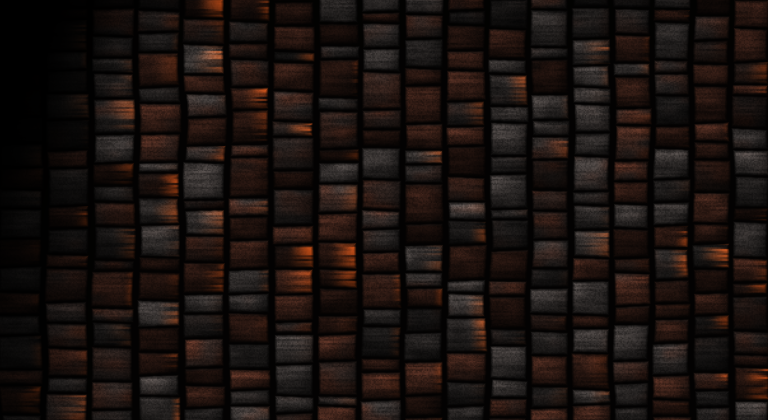
A Shadertoy shader for this texture:

```glsl
// Charred wooden shingles in eighteen uneven columns, with ember glow on some right edges.
#define ROWS 17.0
#define ROW_JITTER 0.66
#define EDGE_TILT 0.16
#define COLUMN_GAP 0.035
#define ROW_GAP 0.0022
#define COLUMN_START -0.0039
#define COLUMN_WIDTH 0.06156
#define COLUMN_SHRINK 0.000313
#define ASH vec3(0.285, 0.262, 0.254)
#define RUST vec3(0.285, 0.158, 0.118)
#define EMBER vec3(0.86, 0.32, 0.06)
#define GAP_COLOR vec3(0.012, 0.008, 0.007)

float hash(vec2 p) {
    vec3 q = fract(vec3(p.xyx) * 0.1031);
    q += dot(q, q.yzx + 33.33);
    return fract((q.x + q.y) * q.z);
}

float noise(vec2 p) {
    vec2 cell = floor(p), f = fract(p);
    f = f * f * (3.0 - 2.0 * f);
    float low = mix(hash(cell), hash(cell + vec2(1, 0)), f.x);
    float high = mix(hash(cell + vec2(0, 1)), hash(cell + vec2(1, 1)), f.x);
    return mix(low, high, f.y);
}

// Continuous column number; columns narrow steadily toward the right.
float columnAt(float x) {
    float disc = COLUMN_WIDTH * COLUMN_WIDTH - 4.0 * COLUMN_SHRINK * (x - COLUMN_START);
    return (COLUMN_WIDTH - sqrt(max(disc, 0.0))) / (2.0 * COLUMN_SHRINK);
}

// Height of a jittered, slightly tilted seam between two shingles.
float seam(float row, float column, float across) {
    vec2 id = vec2(column + 7.0, row + 11.0);
    float shift = ROW_JITTER * (hash(id) - 0.5);
    return row + shift + EDGE_TILT * (hash(id + 53.0) - 0.5) * (across - 0.5);
}

void mainImage(out vec4 fragColor, in vec2 fragCoord) {
    vec2 uv = fragCoord / iResolution.xy;
    float aspect = iResolution.x / iResolution.y;
    float pixel = 1.0 / iResolution.y;
    vec2 p = vec2(uv.x * aspect, uv.y);

    // Column and shingle lookup
    float k = columnAt(uv.x);
    float width = (COLUMN_WIDTH - 2.0 * COLUMN_SHRINK * k) * aspect;
    k += 0.09 * (noise(vec2(k * 0.8, uv.y * 7.0)) - 0.5);
    float column = floor(k), across = fract(k);
    float y = uv.y * ROWS + hash(vec2(column + 3.0, 91.0));
    float row = floor(y);
    if (y < seam(row, column, across)) row -= 1.0;
    else if (y > seam(row + 1.0, column, across)) row += 1.0;
    float bottom = seam(row, column, across);
    float top = seam(row + 1.0, column, across);
    float up = (y - bottom) / (top - bottom);
    vec2 id = vec2(column + 19.0, row + 37.0);

    // Ragged shingle outline
    float left = COLUMN_GAP + 0.045 * hash(id + 5.0);
    float right = 1.0 - COLUMN_GAP - 0.045 * hash(id + 9.0);
    float side = min(across - left, right - across) * width;
    float rim = min(y - bottom, top - y) / ROWS;
    float inset = min(side, rim - ROW_GAP) - 0.0014 * noise(p * 90.0);
    float body = smoothstep(-pixel, pixel, inset);

    // Wood tone: per-shingle warmth and value, fine grain, worn patches
    float streak = noise(vec2(p.x * 14.0 + 31.0 * hash(id), p.y * 210.0));
    float speckle = noise(p * 330.0);
    float patches = noise(p * vec2(22.0, 38.0) + 17.0);
    float warmBand = exp(-pow((uv.x - 0.4) / 0.13, 2.0)) + smoothstep(0.75, 1.0, uv.x);
    float warmth = hash(id + 71.0) + 0.24 * warmBand + 0.35 * (patches - 0.5);
    vec3 color = mix(ASH, RUST, smoothstep(0.35, 0.8, warmth));
    color *= mix(0.4, 1.15, hash(id + 23.0));
    color *= mix(0.5, 1.15, smoothstep(-0.1, 0.95, up));
    color *= 0.52 + 0.42 * streak + 0.38 * speckle;
    color *= mix(0.65, 1.1, patches);
    color *= 1.0 - 0.38 * smoothstep(0.55, 1.0, across);

    // Pale bevel along the upper edge
    float bevel = smoothstep(0.009, 0.003, (top - y) / ROWS) * smoothstep(0.0, 0.004, side);
    color += ASH * bevel * 0.28 * hash(id + 83.0);

    // Ember light licking in from the right edge
    float heat = pow(hash(id + 41.0), 5.0) * (0.7 + 0.45 * warmBand);
    float reach = smoothstep(mix(0.75, 0.15, hash(id + 61.0)), 1.0, across);
    float lick = smoothstep(0.2, 0.85, 0.6 * streak + 0.5 * patches);
    color += EMBER * heat * reach * lick * mix(0.5, 1.2, up);

    // Soft edge shading, then darkness from the left and the upper left corner
    color *= mix(0.45, 1.0, smoothstep(0.0, 0.007, inset));
    color = mix(GAP_COLOR, color, body);
    float shade = mix(0.32, 1.0, smoothstep(0.0, 0.2, uv.x));
    shade *= smoothstep(0.07, 0.27, uv.x + 0.25 * (1.0 - uv.y));
    shade *= mix(1.0, 0.75, smoothstep(0.72, 1.0, uv.y));
    fragColor = vec4(color * shade, 1.0);
}
```
